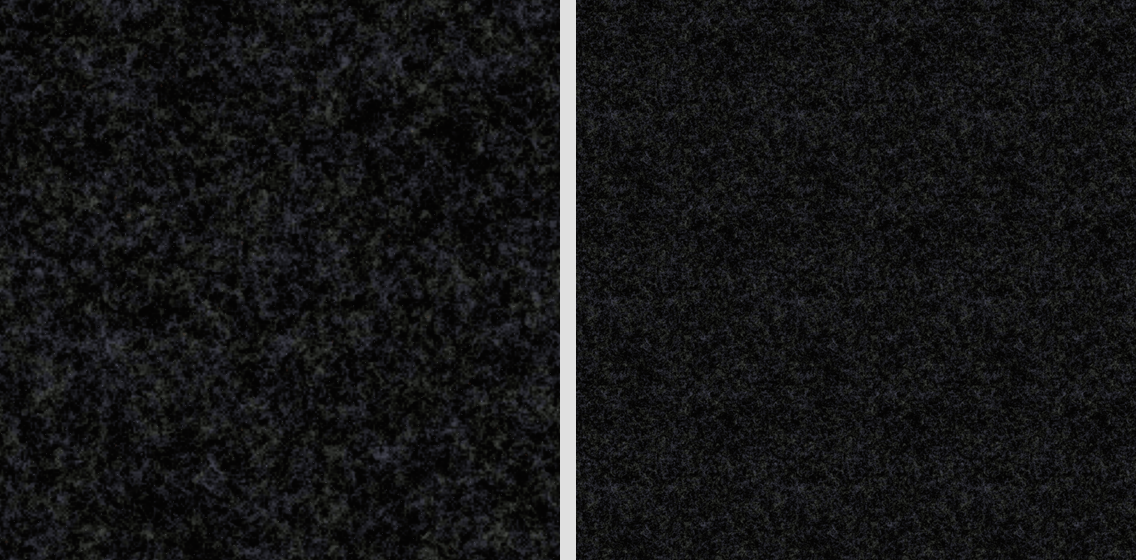
Left, the tile; right, the same tile 3 across and 3 down.
Reproduce this texture procedurally as a WebGL 2 fragment shader.

```glsl
#version 300 es
precision highp float;
// Tileable dark granite: blue-grey and olive mineral grains with black gaps.

uniform vec2 u_resolution;
out vec4 fragColor;

// Integer hash of a cell, 0 to 1
float hash(vec2 cell, float seed) {
    uvec2 c = uvec2(ivec2(cell));
    uint h = c.x * 1597u + c.y * 51749u + uint(seed) * 7919u;
    h = (h ^ (h >> 15)) * 73471u;
    h = (h ^ (h >> 13)) * 91159u;
    h = (h ^ (h >> 16)) * 31847u;
    h ^= h >> 15;
    return float(h & 65535u) / 65535.0;
}

// Signed value noise that wraps after a whole number of cells
float noise(vec2 uv, float cells, float seed) {
    vec2 p = uv * cells;
    vec2 i = floor(p);
    vec2 f = p - i;
    f = f * f * (3.0 - 2.0 * f);
    vec2 a = mod(i, cells);
    vec2 b = mod(i + 1.0, cells);
    float low = mix(hash(a, seed), hash(vec2(b.x, a.y), seed), f.x);
    float high = mix(hash(vec2(a.x, b.y), seed), hash(b, seed), f.x);
    return 2.0 * mix(low, high, f.y) - 1.0;
}

// Integer shear: turns by 45 degrees and keeps the wrap
vec2 diagonal(vec2 uv) {
    return vec2(uv.x + uv.y, uv.y - uv.x);
}

vec2 warp(vec2 uv, float cells, float amount, float seed) {
    return uv + amount * vec2(noise(uv, cells, seed), noise(uv, cells, seed + 1.0));
}

// Mineral density with roughly unit deviation; grit stays unwarped and crisp
float density(vec2 uv, vec2 warped) {
    float patches = 0.28 * noise(warped, 11.0, 1.0) + 0.42 * noise(diagonal(warped), 22.0, 2.0);
    float grains = 0.72 * noise(warped, 70.0, 3.0) + 0.80 * noise(diagonal(warped), 92.0, 4.0);
    float grit = 0.78 * noise(uv, 250.0, 5.0);
    return (patches + grains + grit) / 0.61;
}

// Soft-floored brightness: deep gaps flatten towards black
float brightness(float d) {
    float x = 0.052 + 0.060 * d;
    return 0.010 + 0.5 * (x + sqrt(x * x + 0.0012));
}

// Share of cool mineral against olive mineral
float coolness(vec2 uv, float d) {
    float n = 0.5 * noise(diagonal(uv), 15.0, 11.0) + 0.7 * noise(uv, 47.0, 12.0)
            + 0.5 * noise(diagonal(uv), 95.0, 13.0);
    return smoothstep(-0.35, 0.25, n + 0.03 * d);
}

// Sparse round flecks, one candidate per cell
float flecks(vec2 uv, float cells, float chance, float seed) {
    vec2 p = uv * cells;
    vec2 cell = mod(floor(p), cells);
    vec2 centre = 0.35 + 0.3 * vec2(hash(cell, seed), hash(cell, seed + 1.0));
    float radius = mix(0.15, 0.34, hash(cell, seed + 2.0));
    float present = step(hash(cell, seed + 3.0), chance);
    return present * (1.0 - smoothstep(0.4 * radius, radius, length(fract(p) - centre)));
}

void main() {
    vec2 uv = gl_FragCoord.xy / u_resolution;
    vec2 p = warp(warp(uv, 36.0, 0.005, 21.0), 120.0, 0.0012, 23.0);

    // Mineral body, with gaps slightly warm
    float d = density(uv, p);
    float light = brightness(d);
    vec3 olive = mix(vec3(1.00, 1.06, 0.86), vec3(0.99, 1.04, 0.96), smoothstep(0.06, 0.14, light));
    vec3 cool = vec3(0.94, 0.95, 1.13);
    vec3 tint = mix(olive, cool, coolness(p, d));
    vec3 gap = vec3(1.08, 0.98, 0.92);
    vec3 color = light * mix(gap, tint, smoothstep(0.02, 0.06, light));

    // Pale crystals and rare rust spots
    color += vec3(0.08, 0.08, 0.09) * flecks(uv, 140.0, 0.03, 31.0);
    color += vec3(0.08, 0.045, 0.03) * flecks(p, 75.0, 0.006, 41.0);

    fragColor = vec4(color, 1.0);
}
```
